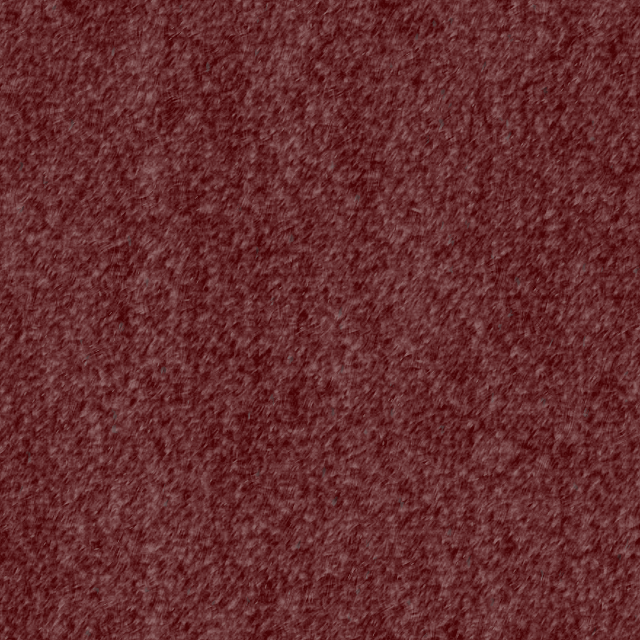
Reproduce this texture procedurally as a WebGL 2 fragment shader.

```glsl
#version 300 es
precision highp float;
// Cut-pile carpet in muted red: soft tufts in loose rows, covered by fine slanted
// fibres, with faint vertical streaks and a few grey and pale flecks.
// All layers add up to one tone that shifts the base dye from dark to light.

uniform vec2 u_resolution;
out vec4 fragColor;

// Colours
const vec3 BASE_DYE = vec3(0.397, 0.174, 0.180);
const vec3 TONE_STEP = vec3(0.054, 0.074, 0.073);
const vec3 GREY_FLECK = vec3(0.36, 0.29, 0.29);
const vec3 PALE_FLECK = vec3(0.58, 0.45, 0.44);

// Feature counts across the canvas
const vec2 TUFT_GRID = vec2(72.0, 86.0);
const vec2 FIBRE_GRID = vec2(78.0, 300.0);
const vec2 HAIR_GRID = vec2(115.0, 370.0);
const vec2 STREAK_GRID = vec2(52.0, 6.0);
const vec2 BAND_GRID = vec2(17.0, 1.6);
const vec2 FLECK_GRID = vec2(76.0, 44.0);
const vec2 GLINT_GRID = vec2(66.0, 170.0);
const float GRAIN_COUNT = 440.0;

// Weights of the layers
const float TUFT_MOUND = 0.36;
const float TUFT_TONE = 0.29;
const float FIBRE_WEIGHT = 0.48;
const float HAIR_WEIGHT = 0.44;
const float GRAIN_WEIGHT = 0.34;
const float STREAK_WEIGHT = 0.19;
const float BAND_WEIGHT = 0.12;
const float CLOUD_WEIGHT = 0.11;

const float FIBRE_ANGLE = 0.90;
const float HAIR_ANGLE = 1.10;
const float FIBRE_BEND = 0.005;
const float TUFT_FRAY = 0.0024;

float hash(vec2 cell, float seed) {
    vec3 q = fract((cell + seed * 17.31).xyx * 0.1031);
    q += dot(q, q.yzx + 33.33);
    return fract((q.x + q.y) * q.z);
}

// Value noise centred on zero with a spread close to one
float noise(vec2 p, float seed) {
    vec2 cell = floor(p);
    vec2 f = p - cell;
    f = f * f * (3.0 - 2.0 * f);
    float low = mix(hash(cell, seed), hash(cell + vec2(1, 0), seed), f.x);
    float high = mix(hash(cell + vec2(0, 1), seed), hash(cell + vec2(1, 1), seed), f.x);
    return (mix(low, high, f.y) - 0.5) * 4.67;
}

// Coordinates along (x) and across (y) a direction
vec2 alongAcross(vec2 p, float angle) {
    vec2 dir = vec2(cos(angle), sin(angle));
    return vec2(dot(p, dir), dot(p, vec2(-dir.y, dir.x)));
}

// Jittered soft mounds, each with its own shade
float tufts(vec2 p) {
    vec2 cell = floor(p);
    float height = 0.0;
    float shade = 0.0;
    for (int y = -1; y <= 1; y++) {
        for (int x = -1; x <= 1; x++) {
            vec2 c = cell + vec2(x, y);
            vec2 jitter = vec2(hash(c, 1.0), hash(c, 2.0)) - 0.5;
            vec2 d = p - c - 0.5 - jitter * vec2(0.75, 0.5);
            float w = exp(-7.0 * dot(d, d));
            height += w;
            shade += w * (hash(c, 3.0) - 0.5) * 3.46;
        }
    }
    return TUFT_MOUND * (height - 0.45) / 0.19 + TUFT_TONE * 1.2 * shade / (height + 0.03);
}

// Sparse soft ellipses, at most one inside each cell
float flecks(vec2 p, float share, float seed) {
    vec2 cell = floor(p);
    vec2 centre = 0.35 + 0.3 * vec2(hash(cell, seed), hash(cell, seed + 1.0));
    float d = length((p - cell - centre) / vec2(0.30, 0.34));
    return step(1.0 - share, hash(cell, seed + 2.0)) * (1.0 - smoothstep(0.3, 1.0, d));
}

void main() {
    vec2 uv = gl_FragCoord.xy / u_resolution.y;

    // Slanted fibres, gently bent
    float bend = FIBRE_BEND * noise(uv * 30.0, 4.0);
    vec2 fibreUv = alongAcross(uv, FIBRE_ANGLE) + vec2(0.0, bend);
    vec2 hairUv = alongAcross(uv, HAIR_ANGLE) - vec2(0.0, bend);
    float fibre = noise(fibreUv * FIBRE_GRID, 5.0);
    float hair = noise(hairUv * HAIR_GRID, 6.0);

    // Vertical streaks and broad unevenness
    float streak = noise(uv * STREAK_GRID, 7.0);
    float band = noise(uv * BAND_GRID, 8.0);
    float cloud = noise(uv * vec2(30.0, 24.0), 9.0);

    // Tufts with edges frayed along the fibres
    vec2 slant = vec2(cos(FIBRE_ANGLE), sin(FIBRE_ANGLE));
    float tone = tufts((uv + slant * fibre * TUFT_FRAY) * TUFT_GRID);
    tone += FIBRE_WEIGHT * fibre + HAIR_WEIGHT * hair;
    tone += GRAIN_WEIGHT * noise(uv * GRAIN_COUNT, 10.0);
    tone += STREAK_WEIGHT * streak + BAND_WEIGHT * band + CLOUD_WEIGHT * cloud;
    vec3 colour = BASE_DYE + TONE_STEP * clamp(tone, -2.2, 3.0);

    // Grey flecks gather in the light streaks; pale glints follow the fibres
    float greyShare = 0.02 + 0.035 * smoothstep(0.0, 1.5, streak);
    float grey = flecks(uv * FLECK_GRID + 0.12 * vec2(fibre, hair), greyShare, 11.0);
    float glint = flecks(fibreUv * GLINT_GRID, 0.03, 15.0);
    colour = mix(colour, GREY_FLECK + 0.04 * (fibre + hair), 0.7 * grey);
    colour = mix(colour, PALE_FLECK, 0.65 * glint);

    fragColor = vec4(clamp(colour, 0.0, 1.0), 1.0);
}
```
